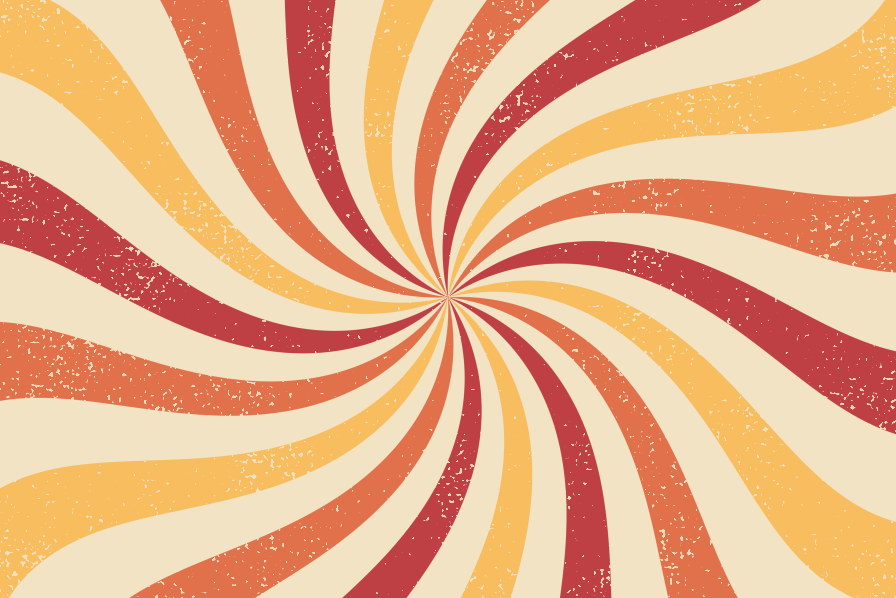
Write a WebGL 2 fragment shader that draws this background.

```glsl
#version 300 es
precision highp float;
// Retro swirling sunburst: eighteen tapered rays bend around the centre on cream paper.
// A radius-dependent twist is subtracted from the polar angle to make the rays;
// layered gradient noise then wears patches of fine paper specks into the ink.

uniform vec2 u_resolution;
out vec4 fragColor;

const float PI = 3.14159265;
const vec3 CREAM  = vec3(0.949, 0.890, 0.772);
const vec3 YELLOW = vec3(0.967, 0.742, 0.370);
const vec3 RED    = vec3(0.745, 0.250, 0.268);
const vec3 ORANGE = vec3(0.877, 0.445, 0.290);

const float RAYS = 18.0;
const vec2  CENTRE_SHIFT = vec2(0.0, 0.003);  // from the middle, in canvas heights
const float TURN_RADIUS = 0.785;              // where the bend reverses
const float TWIST_BASE = -7.0;                // twist terms, in degrees
const float TWIST_WAVE = 9.5;
const float TWIST_BOWL = 31.0;
const float SPECK_FREQ = 165.0;
const float SPECK_RARE = 0.61;                // speck threshold on clean ink
const float SPECK_WORN = 0.31;                // threshold drop on worn ink

// Unit gradient chosen by an integer hash of the lattice cell.
vec2 gradientAt(vec2 cell) {
    uvec2 q = uvec2(ivec2(cell)) * uvec2(1597u, 3812u);
    uint h = (q.x ^ (q.y + 7919u)) * 73129u;
    h = (h ^ (h >> 15)) * 40503u;
    h ^= h >> 13;
    float a = float(h & 1023u) * (2.0 * PI / 1024.0);
    return vec2(cos(a), sin(a));
}

float gradientNoise(vec2 p) {
    vec2 i = floor(p), f = p - i;
    vec2 w = f * f * f * (f * (f * 6.0 - 15.0) + 10.0);
    vec2 e = vec2(1.0, 0.0);
    float a = dot(gradientAt(i), f);
    float b = dot(gradientAt(i + e.xy), f - e.xy);
    float c = dot(gradientAt(i + e.yx), f - e.yx);
    float d = dot(gradientAt(i + e.xx), f - e.xx);
    return mix(mix(a, b, w.x), mix(c, d, w.x), w.y);
}

// Ray twist in radians (x) and its slope along the radius (y).
vec2 twist(float r) {
    float t = r / TURN_RADIUS;
    float angle = TWIST_BASE + TWIST_WAVE * (1.0 + cos(PI * t))
                + TWIST_BOWL * (1.0 - t) * (1.0 - t);
    float slope = -TWIST_WAVE * PI * sin(PI * t) - 2.0 * TWIST_BOWL * (1.0 - t);
    return radians(vec2(angle, slope / TURN_RADIUS));
}

// Colours repeat in threes, with one neighbouring pair exchanged.
vec3 rayColour(float id) {
    if (id > 10.5 && id < 12.5) id = 23.0 - id;
    float k = mod(id, 3.0);
    return k < 0.5 ? ORANGE : (k < 1.5 ? YELLOW : RED);
}

// Coverage of paper specks, dense in patches and in streaks near the bottom.
float specks(vec2 p, float r) {
    float patches = gradientNoise(p * 4.5 + 20.0) + 0.7 * gradientNoise(p * 13.0 + 50.0);
    float streaks = gradientNoise(p * vec2(11.0, 62.0) + 90.0);
    float low = 1.0 - smoothstep(-0.5, 0.1, p.y);
    float wear = smoothstep(-0.3, 0.55, patches + 0.35 * (r - 0.45) - 0.08 * p.x);
    wear += low * 0.65 * max(streaks, 0.0);
    float grain = gradientNoise(p * SPECK_FREQ + 300.0)
                + 0.6 * gradientNoise(p * SPECK_FREQ * vec2(0.38, 0.5) + 500.0);
    float threshold = SPECK_RARE - SPECK_WORN * wear;
    return smoothstep(threshold - 0.06, threshold + 0.08, grain);
}

void main() {
    float pixel = 1.0 / u_resolution.y;
    vec2 p = (gl_FragCoord.xy - 0.5 * u_resolution) * pixel - CENTRE_SHIFT;
    float r = max(length(p), 1e-4);

    // Unwind the twist, then measure the distance to the nearest ray edge.
    vec2 bend = twist(r);
    float turn = (atan(p.y, p.x) - bend.x) * RAYS / (2.0 * PI) - 0.25;
    float edge = abs(fract(turn) - 0.5) - 0.25;
    float dist = edge * (2.0 * PI / RAYS) * r / sqrt(1.0 + r * r * bend.y * bend.y);
    float ink = 1.0 - smoothstep(-0.7 * pixel, 0.7 * pixel, dist);

    // Ink the rays and let the paper show through the wear.
    ink *= 1.0 - 0.92 * specks(p, r);
    vec3 colour = mix(CREAM, rayColour(mod(floor(turn), RAYS)), ink);
    fragColor = vec4(colour, 1.0);
}
```
